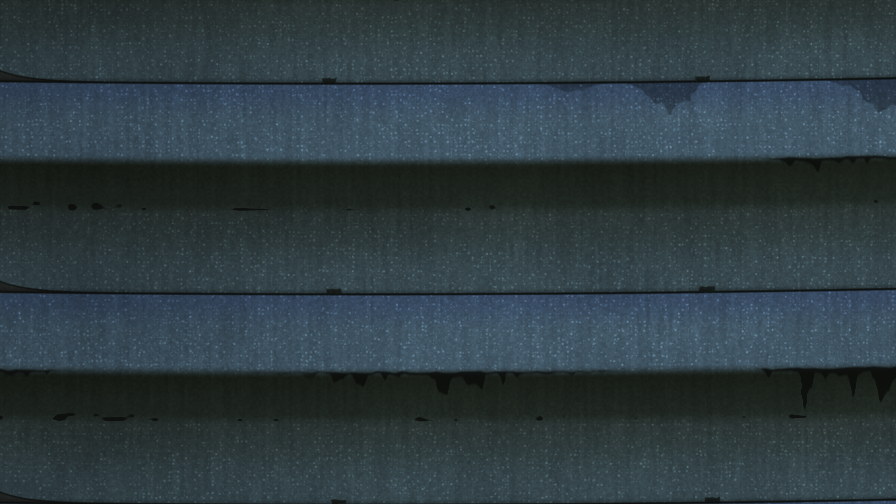
Reproduce this texture procedurally as a Shadertoy shader.

```glsl
// Weathered horizontal metal siding: speckled blue and grey folds, dark recesses, thin seams and drip stains.

#define PITCH 0.418         // height of one siding profile
#define FIRST_SEAM 0.163    // distance of the first seam below the top edge
#define FOLD_TOP 0.375      // start of the shaded recess, as a share of PITCH
#define FOLD_LOW 0.600      // end of the shaded recess
#define SEAM_HALF 0.0021    // half thickness of the seam line
#define TAB_GAP 0.74        // distance between clips along a seam
#define TAB_START 0.653     // position of the first clip
#define SPECK_CELL 0.0085   // size of one speckle cell
#define SPECK_GAIN 0.42     // brightness of the speckles
#define GRAIN_GAIN 0.17     // strength of the fine grain

const vec3 BLUE_HIGH = vec3(0.205, 0.275, 0.365);
const vec3 BLUE_LOW = vec3(0.245, 0.325, 0.380);
const vec3 SHADE_HIGH = vec3(0.092, 0.112, 0.088);
const vec3 SHADE_LOW = vec3(0.120, 0.150, 0.130);
const vec3 GREY_HIGH = vec3(0.160, 0.200, 0.195);
const vec3 GREY_LOW = vec3(0.205, 0.268, 0.290);
const vec3 SOOT = vec3(0.040, 0.048, 0.040);
const vec3 GAP_BROWN = vec3(0.105, 0.105, 0.090);

float hash(vec2 p) {
    vec3 q = fract(vec3(p.xyx) * 0.1031);
    q += dot(q, q.yzx + 33.33);
    return fract((q.x + q.y) * q.z);
}

float noise(vec2 p) {
    vec2 i = floor(p), f = fract(p);
    f = f * f * (3.0 - 2.0 * f);
    return mix(mix(hash(i), hash(i + vec2(1, 0)), f.x),
               mix(hash(i + vec2(0, 1)), hash(i + vec2(1, 1)), f.x), f.y);
}

// Soft dots of varied brightness, one jittered dot per cell
float speckles(vec2 p) {
    vec2 cell = floor(p), f = fract(p);
    vec2 center = 0.3 + 0.4 * vec2(hash(cell + 17.0), hash(cell + 59.0));
    float strength = smoothstep(0.62, 1.0, hash(cell + 101.0));
    return strength * smoothstep(0.42, 0.08, length(f - center));
}

// Colour across one profile, t = 0 at its upper seam and 1 at the next
vec3 profileColor(float t, float shade) {
    vec3 blue = mix(BLUE_HIGH, BLUE_LOW, smoothstep(0.0, 0.2, t));
    vec3 dark = mix(SHADE_HIGH, SHADE_LOW, smoothstep(FOLD_TOP, FOLD_LOW, t));
    vec3 grey = mix(GREY_HIGH, GREY_LOW, smoothstep(FOLD_LOW, 0.93, t));
    return mix(t < 0.5 * (FOLD_TOP + FOLD_LOW) ? blue : grey, dark, shade);
}

// Soot running down from the recess edge and clinging to its lower lip
float stains(float x, float t, float row) {
    float drop = (t - FOLD_TOP) * PITCH + 0.004 * noise(vec2(x * 60.0, row));
    float wet = smoothstep(1.45, 1.62, x) + 0.45 * row - 0.35
              + 0.5 * smoothstep(0.12, 0.0, x) * row
              + 0.9 * (noise(vec2(x * 3.5, row * 7.0 + 2.0)) - 0.5);
    wet = clamp(wet, 0.0, 1.0);
    float bend = 0.004 * noise(vec2(x * 20.0, drop * 60.0));
    float run = wet * (0.009 + 0.085 * pow(noise(vec2((x + bend) * 72.0, row * 13.0)), 4.0));
    float drips = smoothstep(run + 0.004, run - 0.004, drop)
                * smoothstep(-0.003, 0.003, drop) * smoothstep(0.02, 0.25, wet);

    float lip = (t - FOLD_LOW) * PITCH;
    float density = 0.13 + 0.22 * smoothstep(0.34, 0.08, x);
    float clump = noise(vec2(x * 42.0, lip * 85.0 + row * 31.0));
    float reach = exp(-pow((lip + 0.004) / 0.016, 2.0));
    float spots = smoothstep(0.0, 0.1, clump * reach - 0.92 + density);
    return max(drips, spots);
}

void mainImage(out vec4 fragColor, in vec2 fragCoord) {
    vec2 p = fragCoord / iResolution.y;
    float aa = 1.0 / iResolution.y;
    float u = fragCoord.x / iResolution.x;

    // Repeating profile, with a slight sag along the sheet
    float depth = 1.0 - p.y - 0.003 + 0.03 * (u - 0.4) * (u - 0.4);
    float s = (depth - FIRST_SEAM) / PITCH;
    float row = floor(s), t = fract(s);
    float seamRow = floor(s + 0.5);
    float below = (s - seamRow) * PITCH;

    // Base sheet with soft shadow and uneven light
    float shade = smoothstep(FOLD_TOP - 0.035, FOLD_TOP + 0.025, t)
                * smoothstep(FOLD_LOW + 0.035, FOLD_LOW - 0.035, t);
    vec3 col = profileColor(t, shade);
    col *= mix(0.85, 1.02, smoothstep(0.0, 1.0, p.x));
    col *= 0.95 + 0.1 * noise(p * vec2(5.0, 9.0));

    // Galvanised speckle, grain and fine vertical streaks
    float fleck = speckles(p / SPECK_CELL) + 0.6 * speckles(p / (SPECK_CELL * 0.7) + 40.0);
    col *= 1.0 + SPECK_GAIN * fleck * (1.0 - 0.8 * shade);
    col *= 1.0 + GRAIN_GAIN * (noise(p * 260.0) - 0.5);
    col *= 1.0 + 0.13 * (noise(p * vec2(130.0, 14.0)) - 0.5);

    // Soot and damp smudges
    col = mix(col, SOOT, 0.85 * stains(p.x, t, row));
    float smudge = 0.06 * smoothstep(0.5, 0.9, noise(vec2(p.x * 9.0, 4.0)))
                 * smoothstep(1.05, 1.2, p.x) * (1.0 - abs(seamRow));
    smudge *= 0.7 + 0.6 * noise(p * 70.0);
    col *= 1.0 - 0.28 * step(0.0, below) * smoothstep(0.003, -0.003, below - smudge);

    // Lifted lip at the left end of each seam
    float curl = below + 0.021 * exp(-p.x / 0.055);
    float gap = smoothstep(-aa, aa, curl) * smoothstep(aa, -aa, below);
    col = mix(col, GAP_BROWN, 0.75 * gap * smoothstep(0.3, 0.1, p.x));
    float lipLine = smoothstep(0.0015 + aa, 0.0015 - aa, abs(curl));
    col = mix(col, SOOT, 0.8 * lipLine * smoothstep(0.25, 0.08, p.x));

    // Clips above the seam, then the seam with its dull upper edge
    float along = p.x - TAB_START - 0.01 * seamRow;
    along -= TAB_GAP * floor(along / TAB_GAP + 0.5);
    vec2 box = abs(vec2(along, below + 0.006)) - vec2(0.016, 0.006);
    float tab = smoothstep(aa, -aa, max(box.x, box.y) + 0.003 * noise(p * 150.0));
    col = mix(col, SOOT * 1.5, 0.78 * tab);
    col *= 1.0 - 0.22 * smoothstep(-0.012, -0.002, below) * step(below, 0.0);
    float seam = smoothstep(SEAM_HALF + aa, SEAM_HALF - aa, abs(below));
    col = mix(col, SOOT, 0.9 * seam);

    fragColor = vec4(col, 1.0);
}
```
